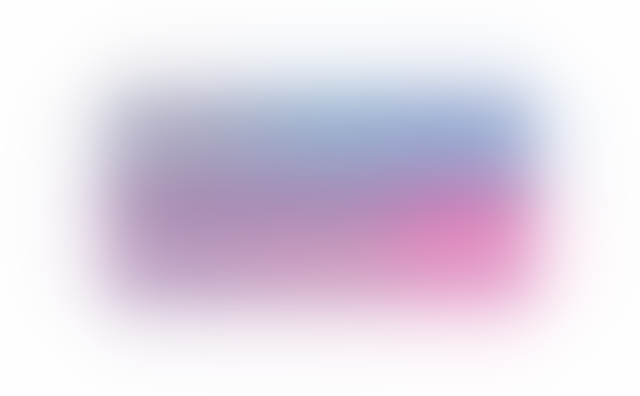
Reproduce this background procedurally as a WebGL 2 fragment shader.

```glsl
#version 300 es
precision highp float;

uniform vec2 u_resolution;
out vec4 fragColor;

// Panel bounds and edge softness, as fractions of the canvas
const vec2 PANEL_MIN = vec2(0.163, 0.230);
const vec2 PANEL_MAX = vec2(0.840, 0.768);
const vec2 BLUR = vec2(0.059, 0.095);

// Upper and lower colours of the three columns
const vec3 PAPER = vec3(0.998);
const vec3 LEFT_TOP = vec3(0.628, 0.628, 0.729);
const vec3 LEFT_LOW = vec3(0.706, 0.576, 0.729);
const vec3 MID_TOP = vec3(0.541, 0.647, 0.784);
const vec3 MID_LOW = vec3(0.776, 0.576, 0.729);
const vec3 RIGHT_TOP = vec3(0.541, 0.620, 0.792);
const vec3 RIGHT_LOW = vec3(0.871, 0.533, 0.745);

// Horizontal blends between columns
const vec2 LEFT_TO_MID = vec2(0.25, 0.55);
const vec2 MID_TO_RIGHT = vec2(0.50, 0.74);

// Vertical blends: lower end, upper end
const vec2 WIDE_FADE = vec2(0.30, 0.75);
const vec2 RIGHT_FADE = vec2(0.38, 0.70);

// Darker violet band across the panel
const vec3 BAND_SHADE = vec3(0.025, 0.045, 0.030);
const float BAND_Y = 0.49;
const float BAND_WIDTH = 0.10;

// Logistic approximation of a Gaussian-blurred step
vec2 softStep(vec2 d) {
    return 1.0 / (1.0 + exp(-1.702 * d));
}

float panelCoverage(vec2 uv) {
    vec2 inside = softStep((uv - PANEL_MIN) / BLUR)
                * softStep((PANEL_MAX - uv) / BLUR);
    return inside.x * inside.y;
}

vec3 panelColor(vec2 uv) {
    float toMid = smoothstep(LEFT_TO_MID.x, LEFT_TO_MID.y, uv.x);
    float toRight = smoothstep(MID_TO_RIGHT.x, MID_TO_RIGHT.y, uv.x);
    vec3 top = mix(mix(LEFT_TOP, MID_TOP, toMid), RIGHT_TOP, toRight);
    vec3 low = mix(mix(LEFT_LOW, MID_LOW, toMid), RIGHT_LOW, toRight);

    vec2 fade = mix(WIDE_FADE, RIGHT_FADE, toRight);
    vec3 color = mix(low, top, smoothstep(fade.x, fade.y, uv.y));

    float band = (uv.y - BAND_Y) / BAND_WIDTH;
    return color - BAND_SHADE * exp(-band * band);
}

void main() {
    vec2 uv = gl_FragCoord.xy / u_resolution;
    fragColor = vec4(mix(PAPER, panelColor(uv), panelCoverage(uv)), 1.0);
}
```
